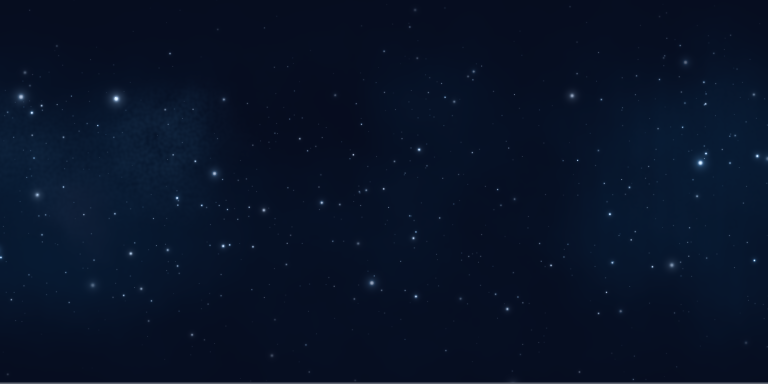
A Shadertoy shader for this texture:

```glsl
// A dark navy night sky: nebula banks drift in from the left and right, shaped
// by warped gradient noise, under several layers of scattered stars. Each star
// layer is a jittered grid of glowing dots; a thin grey rim closes the bottom.

const vec3 NIGHT = vec3(0.023, 0.049, 0.121);
const vec3 HAZE = vec3(0.029, 0.103, 0.198);
const vec3 GLOW = vec3(0.095, 0.195, 0.305);
const vec3 DUST_GREY = vec3(0.060, 0.045, 0.055);
const vec3 STAR_BLUE = vec3(0.48, 0.72, 0.90);
const vec3 STAR_WHITE = vec3(0.90, 0.94, 0.98);
const vec3 RIM = vec3(0.39, 0.41, 0.46);
const float RIM_HEIGHT = 0.0039;

vec2 hash2(vec2 p) {
    vec3 q = fract(p.xyx * vec3(0.1031, 0.1030, 0.0973));
    q += dot(q, q.yzx + 33.33);
    return fract((q.xx + q.yz) * q.zy);
}

// Gradient noise, roughly -0.7 to 0.7
float cornerSlope(vec2 cell, vec2 offset) {
    float angle = 6.2832 * hash2(cell).x;
    return dot(vec2(cos(angle), sin(angle)), offset);
}

float gradientNoise(vec2 p) {
    vec2 i = floor(p), f = fract(p);
    vec2 u = f * f * f * (f * (f * 6.0 - 15.0) + 10.0);
    vec2 e = vec2(1.0, 0.0);
    float low = mix(cornerSlope(i, f), cornerSlope(i + e, f - e), u.x);
    float high = mix(cornerSlope(i + e.yx, f - e.yx),
                     cornerSlope(i + e.xx, f - e.xx), u.x);
    return mix(low, high, u.y);
}

float fbm(vec2 p, int octaves) {
    float sum = 0.0, gain = 0.6;
    for (int i = 0; i < octaves; i++) {
        sum += gain * gradientNoise(p);
        p = mat2(1.6, 1.2, -1.2, 1.6) * p + 7.3;
        gain *= 0.5;
    }
    return sum;
}

// Soft elliptical mass with a flat top, 1 at its centre
float softBlob(vec2 p, vec2 centre, vec2 size) {
    vec2 d = (p - centre) / size;
    float q = dot(d, d);
    return exp(-q * sqrt(q));
}

// One grid of stars: density is the share of cells that hold a star
vec3 starLayer(vec2 p, float cellSize, float density, float radius,
               float halo, float brightness, float seed) {
    vec2 g = p / cellSize + seed * 0.37;
    vec2 cell = floor(g);
    vec2 place = 0.2 + 0.6 * hash2(cell + seed * 17.0 + 50.0);
    vec2 kind = hash2(cell + seed * 29.0 + 111.0);
    vec2 tone = hash2(cell + seed * 41.0 + 237.0);

    float d = length(fract(g) - place) * cellSize;
    float r = radius * mix(0.8, 1.15, tone.x);
    float light = exp(-d * d / (r * r)) + halo * exp(-d * d / (9.0 * r * r));

    // Fewer and dimmer stars toward the upper and lower borders
    float y = (cell.y + place.y - seed * 0.37) * cellSize;
    float band = smoothstep(0.02, 0.30, y) * smoothstep(0.98, 0.70, y);
    float present = step(kind.x, density * mix(0.3, 1.0, band));
    float power = brightness * mix(0.3, 1.0, kind.y) * mix(0.4, 1.0, band);
    vec3 tint = mix(STAR_BLUE, STAR_WHITE, max(tone.y, smoothstep(0.4, 0.9, light)));
    return tint * light * present * power;
}

vec3 nebula(vec2 p, float aspect) {
    vec2 drift = vec2(fbm(p * 2.6 + 3.1, 5), fbm(p * 2.6 + 19.7, 5));
    vec2 w = p + 0.20 * drift;

    // Wide banks of haze on both sides, thin veil between them
    float left = softBlob(w, vec2(0.08, 0.46), vec2(0.56, 0.26));
    float right = softBlob(w, vec2(aspect - 0.15, 0.52), vec2(0.42, 0.31));
    float middle = softBlob(w, vec2(1.10, 0.60), vec2(0.20, 0.20));
    float veil = softBlob(w, vec2(aspect * 0.5, 0.46), vec2(aspect, 0.42));
    float hollow = softBlob(w, vec2(0.76, 0.62), vec2(0.18, 0.22))
                 + softBlob(w, vec2(1.36, 0.40), vec2(0.18, 0.22));
    float streaks = gradientNoise(p * vec2(34.0, 3.0)) * (right + 0.3 * left);
    float haze = 0.66 * left + 0.66 * right + 0.16 * middle + 0.28 * veil
               - 0.22 * hollow + 0.34 * fbm(p * 4.0 + 8.0, 5) * veil
               + 0.12 * streaks;
    vec3 colour = mix(NIGHT, HAZE, clamp(haze, 0.0, 1.1));

    // Brighter, speckled wisps near the upper rim of the left bank
    float wisp = softBlob(w, vec2(0.47, 0.60), vec2(0.17, 0.13))
               + 0.65 * softBlob(w, vec2(0.06, 0.57), vec2(0.24, 0.11))
               + 0.12 * softBlob(w, vec2(aspect - 0.16, 0.56), vec2(0.26, 0.19));
    float grain = 0.55 + 0.8 * fbm(p * 14.0, 4) + 0.5 * gradientNoise(p * 95.0);
    colour = mix(colour, GLOW, 0.56 * clamp(wisp * grain, 0.0, 1.0));

    float patchOfDust = softBlob(w, vec2(0.21, 0.48), vec2(0.10, 0.06));
    return colour + 0.4 * DUST_GREY * patchOfDust;
}

void mainImage(out vec4 fragColor, in vec2 fragCoord) {
    vec2 p = fragCoord / iResolution.y;
    vec3 colour = nebula(p, iResolution.x / iResolution.y);

    // Star layers from large glows down to faint dust
    colour += starLayer(p, 0.250, 0.36, 0.0058, 0.28, 0.82, 1.0);
    colour += starLayer(p, 0.125, 0.28, 0.0035, 0.12, 0.85, 2.0);
    colour += starLayer(p, 0.070, 0.26, 0.0024, 0.05, 0.75, 3.0);
    colour += starLayer(p, 0.036, 0.14, 0.0019, 0.02, 0.42, 4.0);
    colour += starLayer(p, 0.022, 0.14, 0.0017, 0.00, 0.17, 5.0);

    // Grey rim along the bottom, smoothed over one pixel
    float rim = clamp((RIM_HEIGHT - p.y) * iResolution.y + 0.5, 0.0, 1.0);
    fragColor = vec4(mix(min(colour, 1.0), RIM, rim), 1.0);
}
```
